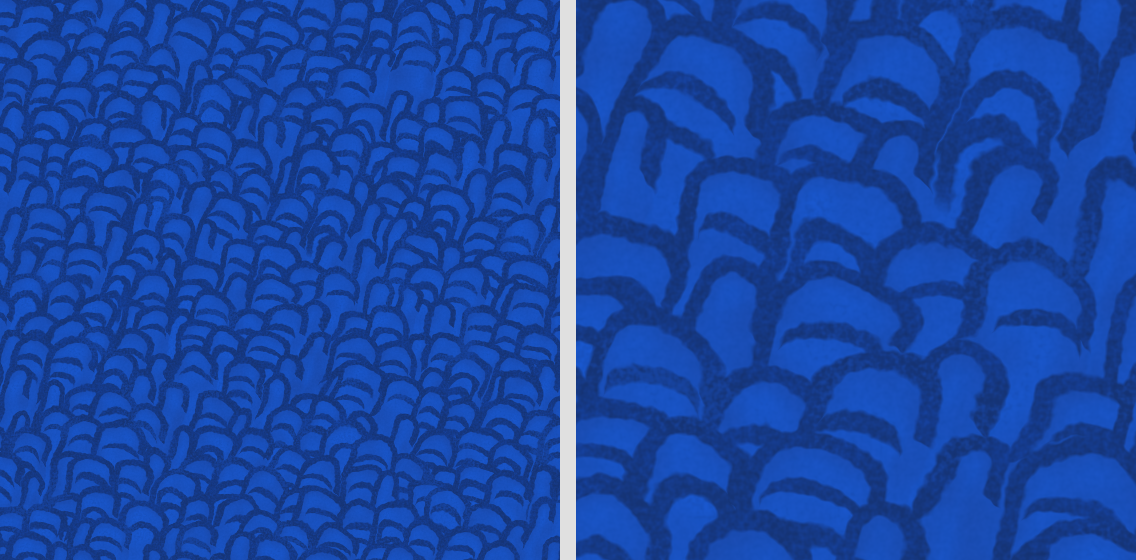
Left, the full canvas; right, a detail of the centre.
This pattern is drawn by a WebGL 2 fragment shader. Its source:

```glsl
#version 300 es
precision highp float;
// Overlapping, leaning hand-cut scallops in two blues, with crescents inside and a fine grain.

uniform vec2 u_resolution;
out vec4 outColor;

const vec3 FILL_LIGHT = vec3(0.095, 0.328, 0.775);
const vec3 FILL_SHADE = vec3(0.10, 0.29, 0.68);
const vec3 LINE_LIGHT = vec3(0.08, 0.235, 0.57);
const vec3 LINE_DARK  = vec3(0.085, 0.21, 0.48);

const float LEAN = 0.29;               // clockwise tilt of the scallops, radians
const vec2  PITCH = vec2(0.063, 0.057); // spacing of columns and rows
const vec2  JITTER = vec2(0.50, 0.62);  // scatter, as a share of the pitch
const float NARROW_SHARE = 0.36;       // share of finger-like scallops
const float LINE_WIDTH = 0.0112;
const float EDGE = 0.0014;             // half width of the soft edges
const float ARC_GAP = 0.026;           // distance between nested arcs
const float FADED = 0.30;              // how far worn patches lose their lines
const float GRAIN = 0.075;

uvec2 scramble(uvec2 v) {
    v = v * 1664525u + 1013904223u;
    v.x += v.y * 1664525u;
    v.y += v.x * 1664525u;
    v ^= v >> 16u;
    v.x += v.y * 1664525u;
    v.y += v.x * 1664525u;
    return v ^ (v >> 16u);
}

vec2 hash2(vec2 cell, int salt) {
    uvec2 h = scramble(uvec2(ivec2(cell) + 4096 + salt * 977));
    return vec2(h >> 8u) / 16777216.0;
}

// Gradient noise, roughly -0.7 to 0.7
float corner(vec2 cell, vec2 offset) {
    float angle = 6.28318 * hash2(cell, 7).x;
    return dot(vec2(cos(angle), sin(angle)), offset);
}

float noise(vec2 p) {
    vec2 i = floor(p), f = p - i;
    vec2 u = f * f * f * (f * (f * 6.0 - 15.0) + 10.0);
    vec2 x = vec2(1.0, 0.0);
    return mix(mix(corner(i, f), corner(i + x.xy, f - x.xy), u.x),
               mix(corner(i + x.yx, f - x.yx), corner(i + 1.0, f - 1.0), u.x), u.y);
}

vec2 noise2(vec2 p) {
    return vec2(noise(p), noise(p + 37.4));
}

// Distance to a half ellipse standing on endless straight legs
float domeDistance(vec2 p, vec2 radius) {
    vec2 q = vec2(abs(p.x), max(p.y, 0.0)) + 1e-5;
    float f = length(q / radius);
    return (f - 1.0) * f / length(q / (radius * radius));
}

// Coverage of the inside of a shape
float inside(float d, float soft) {
    return 1.0 - smoothstep(-soft, soft, d);
}

// Dark crescents or small arches nested under the top of a wide scallop
float nestedArcs(vec2 p, vec2 radius, vec2 pick, float soft) {
    float ink = 0.0;
    for (int k = 1; k <= 2; k++) {
        if (k == 2 && pick.x < 0.35) break;
        vec2 outer = radius * (k == 1 ? vec2(0.70, 0.62) : vec2(0.62, 0.55));
        float leg = pick.y < 0.30 ? 0.009 : -0.003;
        vec2 q = p + vec2((pick.x - 0.6) * 0.012, ARC_GAP * float(k) - 0.003);
        float d = domeDistance(q, outer);
        float hole = domeDistance(q + vec2(0.0, LINE_WIDTH), outer - vec2(leg, 0.0));
        ink = max(ink, inside(max(d, -hole), soft) * smoothstep(-0.045, -0.03, q.y));
    }
    return ink;
}

void main() {
    float size = min(u_resolution.x, u_resolution.y);
    vec2 uv = gl_FragCoord.xy / size;
    float soft = max(EDGE, 0.7 / size);

    // Tilted frame with a slow bend, hand wobble and rough edges
    float c = cos(LEAN), s = sin(LEAN);
    vec2 p = vec2(c * uv.x - s * uv.y, s * uv.x + c * uv.y);
    p += 0.018 * noise2(uv * 4.0) + 0.011 * noise2(uv * 20.0) + 0.0022 * noise2(uv * 150.0);

    // Paint from the back rows down to the front ones
    float ink = 0.0, shade = 0.0, tone = 0.5;
    float baseRow = floor(p.y / PITCH.y);
    for (int j = 4; j >= -1; j--) {
        float row = baseRow + float(j);
        float stagger = 0.5 * mod(row, 2.0);
        float baseColumn = floor(p.x / PITCH.x - stagger);
        for (int i = -1; i <= 1; i++) {
            vec2 cell = vec2(baseColumn + float(i), row);
            vec2 place = hash2(cell, 1), form = hash2(cell, 2), pick = hash2(cell, 3);
            vec2 center = (cell + 0.5 + vec2(stagger, 0.0) + JITTER * (place - 0.5)) * PITCH;
            bool narrow = form.x < NARROW_SHARE;
            vec2 radius = narrow ? mix(vec2(0.020, 0.020), vec2(0.027, 0.026), form.y)
                                 : mix(vec2(0.034, 0.028), vec2(0.044, 0.035), form.y);
            vec2 q = p - center;
            float d = domeDistance(q, radius);
            float cover = inside(d, soft) * smoothstep(-0.18, -0.13, q.y);

            // The outline runs far down the left leg and soon ends on the right one
            float reach = q.x < 0.0 ? mix(0.04, 0.11, pick.x) : mix(0.008, 0.045, place.x);
            float ending = smoothstep(0.75 * reach, reach + 0.008, -q.y);
            float width = mix(LINE_WIDTH, -2.0 * soft, ending);
            float rim = smoothstep(-soft, soft, d + width);
            float arcs = narrow ? 0.0 : 0.95 * nestedArcs(q, radius, pick, soft);
            ink = mix(ink, max(rim, arcs), cover);
            shade = mix(shade, smoothstep(-0.024, -LINE_WIDTH, d), cover);
            tone = mix(tone, pick.y, cover);
        }
    }

    // Paper-like grain, mottling and worn patches
    float grain = noise(uv * 230.0) + 0.7 * noise(uv * 420.0);
    float mottle = noise(uv * 34.0) + 0.6 * grain;
    ink *= 1.0 - FADED * smoothstep(0.1, 0.5, noise(uv * 15.0) + 0.3 * grain);
    vec3 fill = mix(FILL_LIGHT, FILL_SHADE, clamp(0.05 + 0.4 * shade + 0.3 * tone + 0.6 * mottle, 0.0, 1.0));
    vec3 line = mix(LINE_DARK, LINE_LIGHT, clamp(0.40 + 0.8 * mottle, 0.0, 1.0));
    vec3 color = mix(fill, line, ink) * (1.0 + GRAIN * grain);
    outColor = vec4(color, 1.0);
}
```
